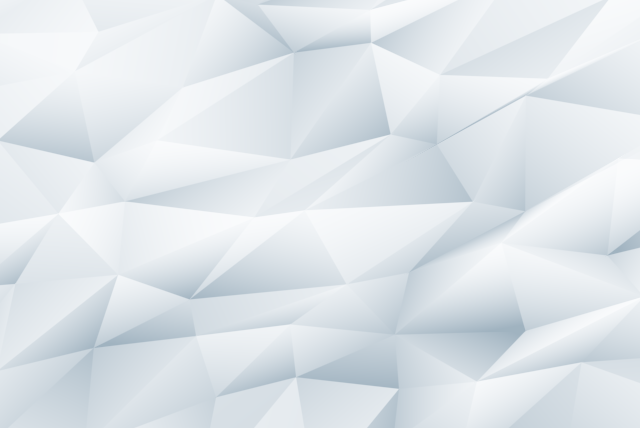
Give the GLSL for this background, as a WebGL 2 fragment shader.

```glsl
#version 300 es
precision highp float;

#define COLUMN_STEP vec2(0.232, 0.020)
#define ROW_STEP vec2(0.036, 0.156)
#define JITTER vec2(0.80, 0.80)
#define RISING_SHARE 0.74
#define MEAN_SHADE 0.58
#define UNDERSIDE_SHADE 0.08
#define FACET_VARIATION 0.18
#define CORNER_VARIATION 0.34
#define VERTEX_VARIATION 0.62
#define DOWNWARD_SHADE 0.16
#define BOTTOM_SHADE 0.20
#define SEED vec2(17.0, 43.0)

uniform vec2 u_resolution;
out vec4 outColor;

const vec3 WHITE = vec3(0.980, 0.985, 0.990);
const vec3 SLATE = vec3(0.660, 0.727, 0.775);
const mat2 LATTICE = mat2(COLUMN_STEP, ROW_STEP);

float hash(vec2 p) {
    return fract(sin(dot(p + SEED, vec2(127.1, 311.7))) * 43758.5453);
}

float cross2(vec2 a, vec2 b) {
    return a.x * b.y - a.y * b.x;
}

// Jittered lattice point, shared by all facets that meet there
vec2 meshVertex(vec2 id) {
    vec2 offset = vec2(hash(id), hash(id + 71.3)) - 0.5;
    return LATTICE * (id + offset * JITTER);
}

// Shade at one corner: part shared with neighbours, part owned by the facet
float cornerShade(vec2 id, vec2 facetId, float drop) {
    float vertexShade = hash(id + 23.9) - 0.5;
    float ownShade = hash(id * 1.7 + facetId * 3.3) - 0.5;
    return vertexShade * VERTEX_VARIATION + ownShade * CORNER_VARIATION
         + drop / ROW_STEP.y * DOWNWARD_SHADE;
}

// Adds one counter-clockwise triangle as (shade * coverage, coverage)
void addFacet(vec2 p, vec2 idA, vec2 idB, vec2 idC, vec2 facetId,
              float bias, float pixel, inout vec2 total) {
    vec2 a = meshVertex(idA);
    vec2 b = meshVertex(idB);
    vec2 c = meshVertex(idC);
    float area = cross2(b - a, c - a);
    if (area <= 0.0) return;

    // Twice the areas opposite a, b and c
    vec3 parts = vec3(cross2(c - b, p - b), cross2(a - c, p - c), cross2(b - a, p - a));
    vec3 inside = parts / vec3(distance(b, c), distance(c, a), distance(a, b));
    float edge = min(inside.x, min(inside.y, inside.z));
    float coverage = smoothstep(-pixel, pixel, edge);

    // Linear gradient between the corners
    vec3 weights = clamp(parts / area, 0.0, 1.0);
    float middle = (a.y + b.y + c.y) / 3.0;
    vec3 corners = vec3(cornerShade(idA, facetId, middle - a.y),
                        cornerShade(idB, facetId, middle - b.y),
                        cornerShade(idC, facetId, middle - c.y));
    float facet = (hash(facetId + 5.7) - 0.5) * FACET_VARIATION;
    float shade = MEAN_SHADE + bias + facet + dot(weights, corners);
    total += vec2(shade, 1.0) * coverage;
}

void main() {
    vec2 p = gl_FragCoord.xy / u_resolution.y;
    float pixel = 0.85 / u_resolution.y;
    vec2 home = floor(inverse(LATTICE) * p);
    vec2 total = vec2(0.0);

    // Two facets per cell, searched over the neighbouring cells
    for (int j = -1; j <= 1; j++) {
        for (int i = -1; i <= 1; i++) {
            vec2 a = home + vec2(i, j);
            vec2 b = a + vec2(1.0, 0.0);
            vec2 c = a + vec2(1.0, 1.0);
            vec2 d = a + vec2(0.0, 1.0);
            vec2 lower = a + 0.31;
            vec2 upper = a + 0.67;
            if (hash(a + 11.1) < RISING_SHARE) {
                addFacet(p, a, b, c, lower, UNDERSIDE_SHADE, pixel, total);
                addFacet(p, a, c, d, upper, -UNDERSIDE_SHADE, pixel, total);
            } else {
                addFacet(p, a, b, d, lower, 0.0, pixel, total);
                addFacet(p, b, c, d, upper, 0.0, pixel, total);
            }
        }
    }

    // Darkening toward the bottom, then the tone curve
    float shade = total.x / max(total.y, 0.001) + BOTTOM_SHADE * (0.5 - p.y);
    shade = clamp(shade, 0.0, 1.05);
    outColor = vec4(mix(WHITE, SLATE, shade * shade), 1.0);
}
```
